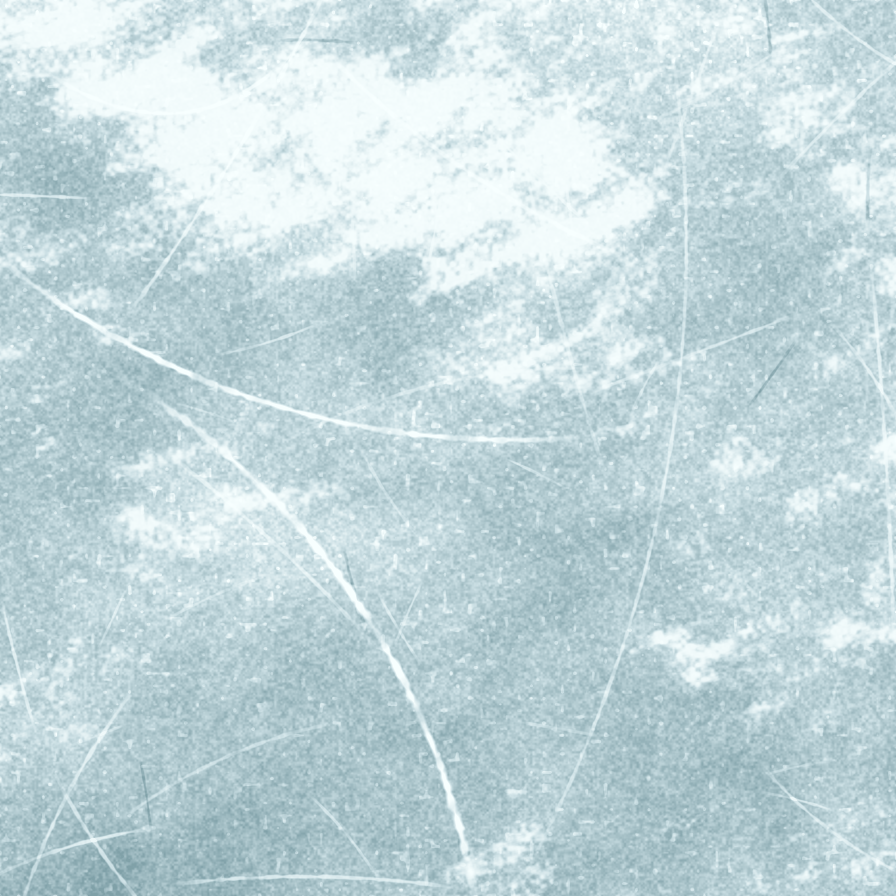
Write a Shadertoy shader that draws this texture.

```glsl
// Scratched blue-grey ice with frost patches, fine grain and curved skate marks.

float hash(vec2 p) {
    return fract(sin(dot(p, vec2(12.9898, 78.233))) * 43758.5453);
}

float noise(vec2 p) {
    vec2 cell = floor(p), f = fract(p);
    f = f * f * (3.0 - 2.0 * f);
    float low = mix(hash(cell), hash(cell + vec2(1, 0)), f.x);
    float high = mix(hash(cell + vec2(0, 1)), hash(cell + vec2(1, 1)), f.x);
    return mix(low, high, f.y);
}

float fbm(vec2 p) {
    float sum = 0.0, amp = 0.5;
    for (int i = 0; i < 5; i++) {
        sum += amp * noise(p);
        p = mat2(1.6, 1.2, -1.2, 1.6) * p + 3.7;
        amp *= 0.5;
    }
    return sum;
}

// Ragged parabolic stroke: bend is its curvature, reach its half length.
float scratch(vec2 p, vec2 centre, float angle, float bend, float reach, float width) {
    float c = cos(angle), s = sin(angle);
    vec2 q = mat2(c, -s, s, c) * (p - centre);
    if (abs(q.x) > reach) return 0.0;
    float slope = 2.0 * bend * q.x;
    float d = abs(q.y - bend * q.x * q.x) / sqrt(1.0 + slope * slope);
    if (d > 0.02) return 0.0;
    d += (noise(p * 130.0) - 0.5) * width * 0.9;
    float ends = 1.0 - smoothstep(0.6, 1.0, abs(q.x) / reach);
    float breaks = smoothstep(0.1, 0.55, noise(vec2(q.x * 55.0, angle * 9.0)));
    float line = 1.0 - smoothstep(width * 0.3, width + 1.0 / iResolution.y, d);
    return line * ends * mix(0.45, 1.0, breaks);
}

// The few long skate marks that dominate the sheet.
float skateMarks(vec2 p) {
    float m = scratch(p, vec2(0.407, 0.316), -0.997, -0.62, 0.40, 0.0046);
    m = max(m, scratch(p, vec2(0.306, 0.548), -0.296, 0.57, 0.38, 0.0034));
    m = max(m, 0.7 * scratch(p, vec2(0.21, 0.875), 0.15, 3.0, 0.17, 0.0020));
    m = max(m, 0.6 * scratch(p, vec2(0.745, 0.48), 1.4, 0.35, 0.52, 0.0018));
    m = max(m, 0.7 * scratch(p, vec2(0.27, 0.84), 1.03, 0.2, 0.26, 0.0022));
    m = max(m, 0.6 * scratch(p, vec2(0.52, 0.81), -0.6, 0.5, 0.24, 0.0024));
    return max(m, 0.6 * scratch(p, vec2(0.31, 0.39), -0.75, -0.3, 0.17, 0.0020));
}

// Many faint scattered scratches; every seventh one is a short dark crack.
float fineScratches(vec2 p) {
    float sum = 0.0;
    for (int i = 0; i < 42; i++) {
        float id = float(i);
        vec2 centre = vec2(hash(vec2(id, 1.3)), hash(vec2(id, 2.7)));
        float angle = 3.14 * hash(vec2(id, 4.1));
        float bend = 2.4 * (hash(vec2(id, 5.9)) - 0.5);
        float size = hash(vec2(id, 7.3));
        bool dark = i % 7 == 0;
        float reach = dark ? 0.05 : mix(0.04, 0.24, size * size);
        float mark = scratch(p, centre, angle, bend, reach, mix(0.0011, 0.0021, size));
        sum += mark * (dark ? -0.5 : mix(0.35, 0.75, hash(vec2(id, 8.8))));
    }
    return clamp(sum, -0.5, 0.9);
}

vec3 iceColour(float tone) {
    vec3 deep = vec3(0.50, 0.63, 0.66);
    vec3 pale = vec3(0.79, 0.87, 0.89);
    vec3 white = vec3(0.97, 1.0, 1.0);
    vec3 shade = mix(deep, pale, clamp((tone - 0.50) / 0.29, 0.0, 1.0));
    return mix(shade, white, clamp((tone - 0.79) / 0.18, 0.0, 1.0));
}

void mainImage(out vec4 fragColor, in vec2 fragCoord) {
    vec2 p = fragCoord / iResolution.y;
    vec2 fromCentre = p - 0.5;

    // Broad light, cloudy below and paler toward the upper right
    float cover = fbm(p * vec2(3.5, 5.0) + 7.0);
    float tone = 0.74 + 0.13 * fromCentre.y + 0.05 * fromCentre.x;
    tone += 0.28 * (cover - 0.5) + 0.26 * (fbm(p * 2.6 + 21.0) - 0.5);
    tone += 0.14 * (fbm(p * vec2(16.0, 22.0) + 40.0) - 0.5);

    // Fine grain and small white flecks
    tone += 0.14 * (noise(p * 250.0) - 0.5) + 0.10 * (noise(p * 430.0 + 9.0) - 0.5);
    tone += 0.13 * smoothstep(0.78, 0.95, noise(p * 145.0 + 5.0));

    // Ragged frost scraped along a shallow diagonal
    vec2 along = mat2(0.94, -0.34, 0.34, 0.94) * p;
    along += 0.03 * vec2(noise(p * 9.0), noise(p * 9.0 + 30.0));
    float ragged = fbm(along * vec2(17.0, 34.0));
    float frost = cover + 0.75 * ragged + 0.22 * noise(p * 190.0 + 2.0);
    frost += 0.2 * fromCentre.y + 0.12 * fromCentre.x;
    tone = mix(tone, 0.97, 0.9 * smoothstep(0.99, 1.27, frost));

    // Scratches over everything
    float fine = fineScratches(p);
    tone = mix(tone, 0.96, max(fine, 0.0)) + 0.3 * min(fine, 0.0);
    tone = mix(tone, 0.98, skateMarks(p));

    fragColor = vec4(iceColour(tone), 1.0);
}
```
